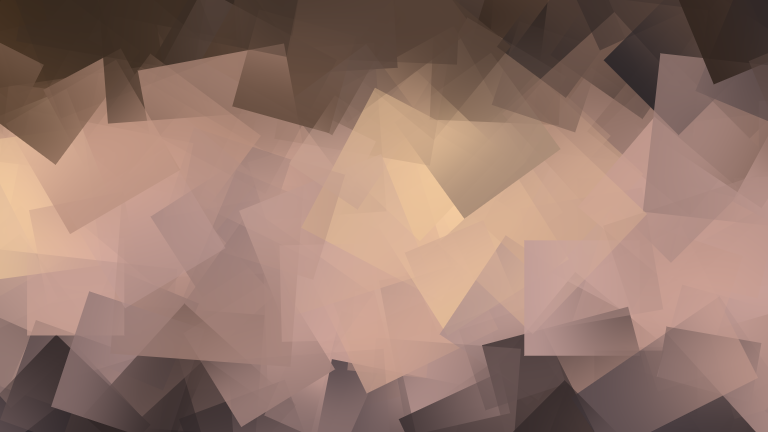
Reproduce this background procedurally as a WebGL 1 fragment shader.

```glsl
precision highp float;

uniform vec2 u_resolution;

#define PANE_COUNT 150
#define MIN_HALF_SIDE 0.09
#define MAX_HALF_SIDE 0.21
#define FADED_ALPHA 0.08
#define SOLID_ALPHA 0.94
#define TONE_JITTER 0.60
#define SHADOW vec3(0.19, 0.155, 0.16)
#define BLUSH vec3(0.82, 0.65, 0.61)
#define AMBER vec3(1.0, 0.85, 0.63)

float hash(float n) {
    return fract(sin(n * 12.9898) * 43758.5453);
}

mat2 rotation(float angle) {
    float c = cos(angle), s = sin(angle);
    return mat2(c, -s, s, c);
}

// Round soft light with its peak at the given centre
float glow(vec2 p, vec2 centre, float radius) {
    vec2 d = (p - centre) / radius;
    return exp(-dot(d, d));
}

// Bright horizontal band, dark above and below, with a light gap at the bottom
float lightness(vec2 uv) {
    float band = 1.0 - smoothstep(0.10, 0.53, abs(uv.y - 0.46));
    float gap = glow(uv, vec2(0.47, 0.12), 0.13);
    return band + 0.75 * gap;
}

// Colour at a place, shifted in tone and in hue
vec3 sceneColour(vec2 uv, float aspect, float toneShift, float hueShift) {
    float light = clamp(lightness(uv) + toneShift, 0.0, 1.0);
    vec3 colour = mix(SHADOW, BLUSH, light);

    // Ochre towards the upper left, cool slate and mauve elsewhere
    float warmth = smoothstep(0.35, 0.9, uv.y) * (1.1 - 0.8 * uv.x);
    colour += warmth * vec3(0.04, 0.01, -0.05);
    colour += hueShift * vec3(-0.04, 0.0, 0.05);

    vec2 p = vec2(uv.x * aspect, uv.y);
    float lamp = glow(p, vec2(0.59 * aspect, 0.58), 0.21)
               + glow(p, vec2(0.0, 0.50), 0.14);
    return mix(colour, AMBER, clamp(lamp, 0.0, 1.0) * light * 0.9);
}

void main() {
    float aspect = u_resolution.x / u_resolution.y;
    float pixel = 1.0 / u_resolution.y;
    vec2 p = gl_FragCoord.xy * pixel;
    vec3 colour = sceneColour(p / vec2(aspect, 1.0), aspect, 0.0, 0.0);

    // Overlapping translucent square panes, back to front
    for (int i = 0; i < PANE_COUNT; i++) {
        float id = float(i) + 1.0;

        // Evenly scattered centres reaching a little past the canvas
        vec2 centre = fract(id * vec2(0.75488, 0.56984)) * 1.16 - 0.08;
        float halfSide = mix(MIN_HALF_SIDE, MAX_HALF_SIDE, hash(id + 17.3));
        vec2 local = p - centre * vec2(aspect, 1.0);
        local = rotation(6.28318 * hash(id + 41.7)) * local;

        vec2 edge = abs(local) - halfSide;
        float coverage = clamp(0.5 - max(edge.x, edge.y) / pixel, 0.0, 1.0);

        // Each pane fades from one solid side to a faint one
        float along = clamp(local.y / halfSide * 0.5 + 0.5, 0.0, 1.0);
        float alpha = mix(FADED_ALPHA, SOLID_ALPHA, smoothstep(0.0, 1.0, along));
        alpha *= mix(0.45, 1.0, hash(id + 73.9));

        float toneShift = TONE_JITTER * (hash(id + 97.1) - 0.53);
        float hueShift = hash(id + 131.5) - 0.4;
        vec3 pane = sceneColour(centre, aspect, toneShift, hueShift);
        pane *= mix(1.05, 0.94, along);
        colour = mix(colour, pane, coverage * alpha);
    }

    gl_FragColor = vec4(colour, 1.0);
}
```
